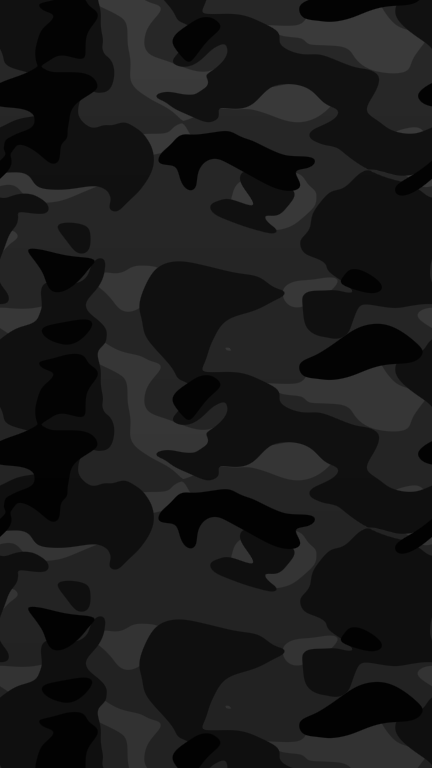
Write a WebGL 2 fragment shader that draws this pattern.

```glsl
#version 300 es
precision highp float;
precision highp int;

#define TILE_HEIGHT 0.829
#define CELLS vec2(4.0, 5.0)
#define WARP 0.10
#define DETAIL 0.35
#define MID_LEVEL -0.157
#define DARK_LEVEL 0.02
#define BLACK_LEVEL 0.225
#define LIGHT_GREY 0.212
#define MID_GREY 0.143
#define DARK_GREY 0.062
#define BLACK_GREY 0.010
#define SHADE_RANGE vec2(0.92, 1.08)

uniform vec2 u_resolution;
out vec4 fragColor;

const float TAU = 6.28318;

// Random unit vector for a lattice point
vec2 gradientAt(vec2 cell, vec2 period, uint seed) {
    uvec2 c = uvec2(mod(cell, period) + 0.5);
    uint h = (c.x + c.y * 64u + seed * 4096u + 1u) * 747796405u;
    h ^= h >> 15u;
    h *= 277803737u;
    h ^= h >> 16u;
    float angle = TAU * float(h & 65535u) / 65536.0;
    return vec2(cos(angle), sin(angle));
}

// Gradient noise that repeats once per tile
float noise(vec2 tile, vec2 period, uint seed) {
    vec2 p = tile * period;
    vec2 cell = floor(p);
    vec2 f = p - cell;
    vec2 fade = f * f * f * (f * (f * 6.0 - 15.0) + 10.0);
    vec2 right = vec2(1.0, 0.0);
    vec2 up = vec2(0.0, 1.0);
    float a = dot(gradientAt(cell, period, seed), f);
    float b = dot(gradientAt(cell + right, period, seed), f - right);
    float c = dot(gradientAt(cell + up, period, seed), f - up);
    float d = dot(gradientAt(cell + 1.0, period, seed), f - 1.0);
    return mix(mix(a, b, fade.x), mix(c, d, fade.x), fade.y);
}

// Warped noise whose level sets are rounded, branching patches
float patchField(vec2 tile, uint seed) {
    vec2 warp = vec2(noise(tile, CELLS, seed), noise(tile, CELLS, seed + 1u));
    tile += WARP * warp;
    return noise(tile, CELLS, seed + 2u)
         + DETAIL * noise(tile, CELLS * 2.0, seed + 3u);
}

// Antialiased coverage of the area above a level
float coverage(float field, float level) {
    float width = length(vec2(dFdx(field), dFdy(field)));
    return clamp(0.5 + (field - level) / max(1.2 * width, 1e-5), 0.0, 1.0);
}

void main() {
    vec2 position = gl_FragCoord.xy / u_resolution.x;
    vec2 tile = position / vec2(1.0, TILE_HEIGHT);

    // Patches stacked from light to black
    float grey = LIGHT_GREY;
    grey = mix(grey, MID_GREY, coverage(patchField(tile, 11u), MID_LEVEL));
    grey = mix(grey, DARK_GREY, coverage(patchField(tile, 23u), DARK_LEVEL));
    grey = mix(grey, BLACK_GREY, coverage(patchField(tile, 37u), BLACK_LEVEL));

    // Slightly darker towards the bottom
    grey *= mix(SHADE_RANGE.x, SHADE_RANGE.y, gl_FragCoord.y / u_resolution.y);
    fragColor = vec4(vec3(grey), 1.0);
}
```
